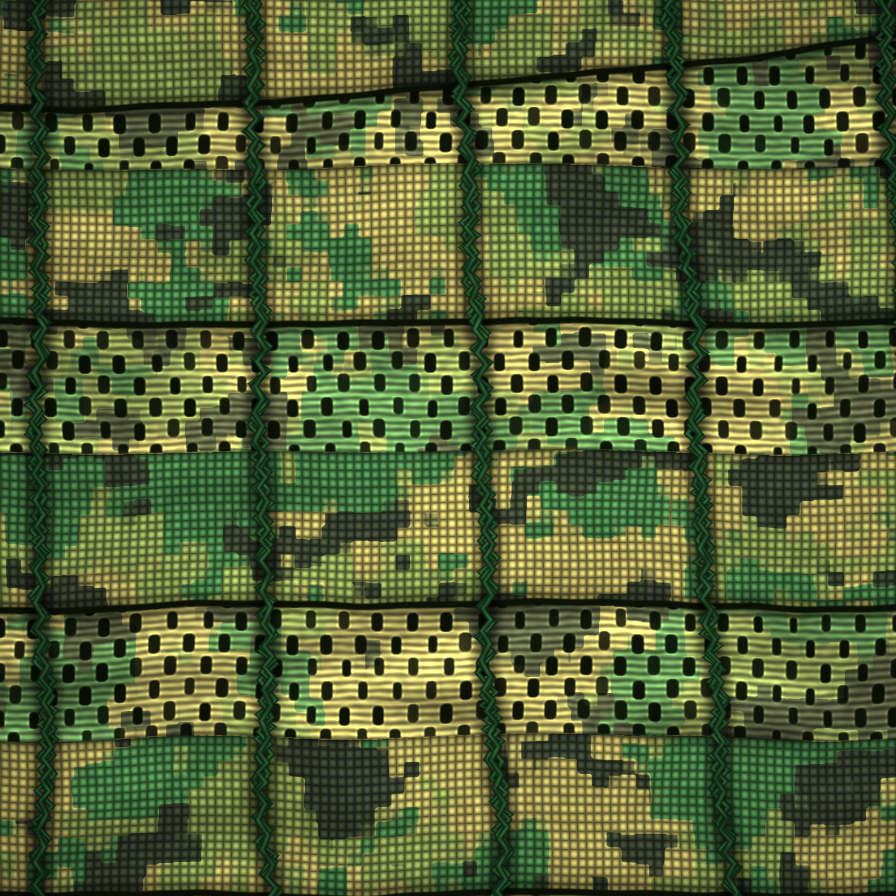
Write a WebGL 1 fragment shader that draws this texture.

```glsl
precision highp float;
// Camouflage webbing: solid woven tapes alternate with strips of perforated mesh,
// gathered by upright zigzag seams. Blocky thresholded gradient noise colours the
// cloth; beads, ribs, holes, folds and cords are layered over it.
uniform vec2 u_resolution;

// Layout, in canvas units measured down from the top
const float ROW_PERIOD = 0.32;
const float FIRST_TAPE = 0.185;
const float TAPE_HEIGHT = 0.172;
const float TOP_TAPE_SAG = 0.080;
const float WEAVE_COUNT = 104.0;
const float CAMO_BLOCKS = 62.0;
const vec2 HOLE_PITCH = vec2(0.0385, 0.0255);
const vec2 HOLE_HALF = vec2(0.0058, 0.0098);
const float RIBS_PER_HOLE = 3.0;
// Seams fan out slightly towards the bottom
const float SEAM_START = 0.047;
const float SEAM_GAP_TOP = 0.234;
const float SEAM_GAP_BOTTOM = 0.256;
const float STITCH_PERIOD = 0.036;
const float STITCH_SWING = 0.0095;
const float CORD_HALF = 0.0028;
// Colours
const vec3 TAN = vec3(0.76, 0.71, 0.39);
const vec3 LIME = vec3(0.58, 0.66, 0.34);
const vec3 GREEN = vec3(0.30, 0.54, 0.30);
const vec3 CHARCOAL = vec3(0.24, 0.28, 0.20);
const vec3 MESH_GLOW = vec3(0.84, 0.82, 0.50);
const vec3 GAP = vec3(0.045, 0.065, 0.02);
const vec3 CORD_DARK = vec3(0.04, 0.12, 0.055);
const vec3 CORD_LIGHT = vec3(0.20, 0.42, 0.23);

vec2 hash2(vec2 p) {
  p = vec2(dot(p, vec2(127.1, 311.7)), dot(p, vec2(269.5, 183.3)));
  return fract(sin(p) * 43758.55);
}

float noise(vec2 p) {
  vec2 i = floor(p), f = fract(p);
  vec2 u = f * f * f * (f * (f * 6.0 - 15.0) + 10.0);
  vec2 e = vec2(1.0, 0.0);
  float a = dot(hash2(i) * 2.0 - 1.0, f);
  float b = dot(hash2(i + e) * 2.0 - 1.0, f - e);
  float c = dot(hash2(i + e.yx) * 2.0 - 1.0, f - e.yx);
  float d = dot(hash2(i + 1.0) * 2.0 - 1.0, f - 1.0);
  return mix(mix(a, b, u.x), mix(c, d, u.x), u.y);
}

// Blocky camouflage: stair-stepped coordinates keep the block edges smooth
vec3 camo(vec2 p) {
  vec2 q = p * CAMO_BLOCKS;
  q = floor(q) + smoothstep(0.6, 1.0, fract(q));
  float ragged = 0.45 * noise(q * 0.37 + 4.3);
  float lime = noise(q * 0.08 + 61.7) + ragged;
  float green = noise(q * vec2(0.095, 0.11) + 17.2) - ragged;
  float dark = noise(q * vec2(0.12, 0.17) + 38.6) + 0.5 * noise(q * 0.41 + 9.1);
  vec3 col = mix(TAN, LIME, smoothstep(0.03, 0.10, lime));
  col = mix(col, GREEN, smoothstep(0.07, 0.12, green));
  return mix(col, CHARCOAL, smoothstep(0.13, 0.18, dark));
}

vec3 tape(vec2 p, vec3 dye) {
  vec2 w = p * WEAVE_COUNT + 0.5 * noise(p * 9.0);
  vec2 wave = 0.5 - 0.5 * cos(6.28318 * w);
  float bead = sqrt(wave.x * wave.y);
  float thread = 0.92 + 0.16 * hash2(floor(w)).x;
  return dye * thread * mix(0.48, 1.2, bead);
}

vec3 mesh(vec2 p, float row, vec3 dye, float aa) {
  p += 0.006 * vec2(noise(p * 8.0 + row), noise(p * 7.0 + 20.0));
  vec2 g = p / HOLE_PITCH;
  float line = floor(g.y);
  g.x += 0.5 * mod(line, 2.0) + 0.15 * noise(vec2(line * 3.1, row));
  vec2 id = floor(g);
  vec2 rnd = hash2(id + row * 13.0);
  vec2 q = (fract(g) - 0.5) * HOLE_PITCH + (rnd - 0.5) * 0.004;
  // Ribbed yarn
  float rib = 0.5 + 0.5 * cos(6.28318 * (g.y * RIBS_PER_HOLE + 0.25 * noise(g * 1.5)));
  vec3 col = mix(dye, MESH_GLOW, 0.22) * mix(0.60, 1.16, rib);
  col *= 1.0 + 0.3 * noise(p * vec2(70.0, 160.0));
  // Rounded holes, some stretched or half closed
  float open = clamp(0.82 + 0.35 * rnd.x + 0.5 * noise(p * 5.0 + 31.0), 0.5, 1.1);
  vec2 r = HOLE_HALF * vec2(open, 0.5 + 0.5 * open);
  float corner = r.x * 0.8;
  vec2 k = abs(q) - r + corner;
  float d = length(max(k, 0.0)) + min(max(k.x, k.y), 0.0) - corner;
  col *= 1.0 + 0.22 * (1.0 - smoothstep(0.001, 0.005, d));
  return mix(mix(GAP, dye * 0.4, 0.5 * rnd.y * rnd.y), col, smoothstep(-aa, aa + 0.001, d));
}

void main() {
  vec2 uv = gl_FragCoord.xy / u_resolution;
  float aa = 1.0 / min(u_resolution.x, u_resolution.y);
  vec2 p = vec2(uv.x, 1.0 - uv.y);

  // Alternating strips with uneven edges
  float down = p.y - FIRST_TAPE + 0.014 * noise(vec2(p.x * 4.0, p.y * 2.0));
  float row = floor(down / ROW_PERIOD);
  float local = down - row * ROW_PERIOD;
  float sag = row < -0.5 ? TOP_TAPE_SAG * (1.0 - p.x * p.x) : 0.0;
  float below = local - TAPE_HEIGHT - sag - 0.004 * noise(vec2(p.x * 16.0, row));
  float toNext = ROW_PERIOD - local;
  float isMesh = smoothstep(-aa, aa, below) * smoothstep(0.0, 2.0 * aa, toNext);
  vec2 cloth = vec2(p.x, local);
  vec3 dye = camo(cloth + vec2(row * 3.7, row * 5.3 + step(0.0, below) * 2.1));
  vec3 col = mix(tape(cloth, dye), mesh(cloth, row, dye, aa), isMesh);

  // Folds, hem shadows and the dark slit under each tape
  col *= 1.0 + mix(0.28, 0.65, isMesh) * noise(vec2(p.x * 5.0, p.y * 19.0) + 7.0);
  col *= 1.0 - 0.5 * isMesh * (1.0 - smoothstep(0.0, 0.022, below));
  col *= 1.0 - 0.3 * (1.0 - smoothstep(0.0, 0.012, local));
  col *= 1.0 - 0.35 * smoothstep(-0.022, 0.0, below) * (1.0 - isMesh);
  col = mix(GAP, col, smoothstep(0.002, 0.004 + aa, abs(below - 0.001)));

  // Nearest seam: gathered shadow, then crossing cords
  float gap = mix(SEAM_GAP_TOP, SEAM_GAP_BOTTOM, p.y);
  float seam = floor((p.x - SEAM_START) / gap + 0.5);
  float sx = p.x - SEAM_START - seam * gap - 0.018 * noise(vec2(seam * 7.3 + 0.4, p.y * 6.0));
  col *= 1.0 - 0.62 * (1.0 - smoothstep(0.003, 0.024, abs(sx)));
  for (int i = 0; i < 3; i++) {
    float s = float(i);
    float phase = p.y / STITCH_PERIOD * (1.0 + 0.13 * s) + 0.5 * s + seam * 0.37;
    phase += 0.7 * noise(vec2(p.y * 15.0, seam + s * 5.0));
    float swing = STITCH_SWING * (1.0 - 0.25 * s) * (abs(fract(phase) - 0.5) * 4.0 - 1.0);
    float d = abs(sx - swing) * 0.7;
    float lit = (1.0 - smoothstep(0.0, CORD_HALF, d)) * (0.65 + 0.7 * noise(p * 65.0 + s));
    col = mix(mix(CORD_DARK, CORD_LIGHT, lit), col, smoothstep(CORD_HALF - aa, CORD_HALF + aa, d));
  }

  // Gentle falloff towards the sides
  col *= 1.08 - 0.6 * dot(uv - vec2(0.55, 0.5), uv - vec2(0.55, 0.5));
  gl_FragColor = vec4(clamp(col, 0.0, 1.0), 1.0);
}
```
